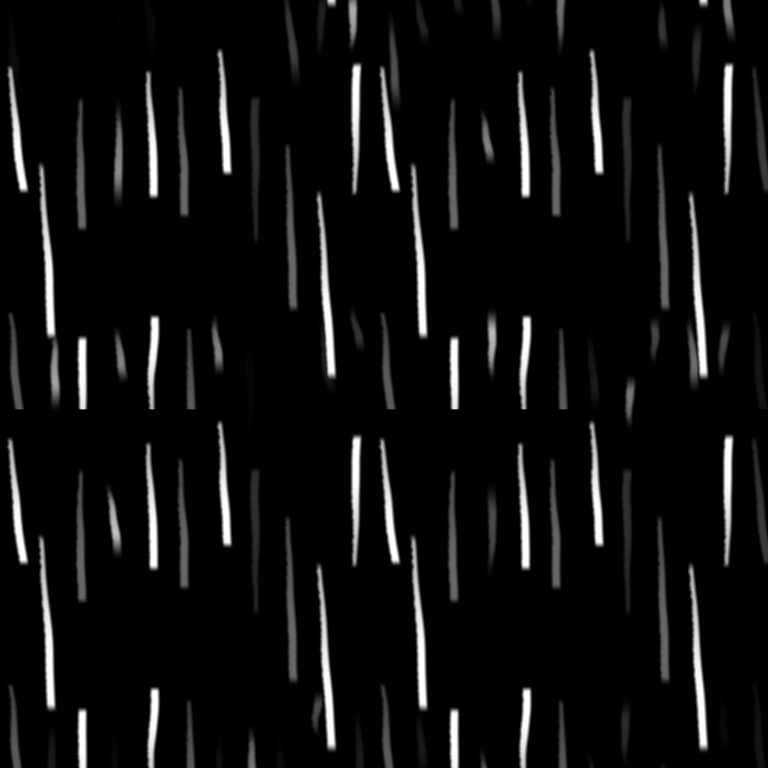
This pattern is drawn by a WebGL 1 fragment shader. Its source:

```glsl
precision highp float;

// Pale, nearly upright streaks on black, in a tile repeated about twice each way.
// Each tile is a grid of columns with two streak slots; formulas set place, length
// and tone. Some slots roam: they change from tile to tile and fade at the ends.

uniform vec2 u_resolution;

#define REPEATS 2.0645      // tiles across and down
#define TILE_TOP 0.102      // first tile edge, in tiles below the canvas top
#define GRID vec2(11.0, 2.0)
#define HALF_WIDTH 0.0105   // in tiles, like the lengths below
#define SOFTNESS 0.006
#define WOBBLE 0.008
#define ROUGHNESS 0.004
#define ROAM_TONE 0.8
#define EDGE_TONE 0.22      // tone of the partial tiles at the right

float hash(vec2 p) {
  return fract(sin(dot(p, vec2(127.1, 311.7))) * 43758.5);
}

vec2 gradient(vec2 cell) {
  float angle = 6.2832 * hash(cell);
  return vec2(cos(angle), sin(angle));
}

float gradientNoise(vec2 p) {
  vec2 i = floor(p), f = fract(p);
  vec2 u = f * f * f * (f * (f * 6.0 - 15.0) + 10.0);
  vec2 e = vec2(1.0, 0.0);
  float low = mix(dot(gradient(i), f),
                  dot(gradient(i + e.xy), f - e.xy), u.x);
  float high = mix(dot(gradient(i + e.yx), f - e.yx),
                   dot(gradient(i + e.xx), f - e.xx), u.x);
  return mix(low, high, u.y);
}

// Brightness at p of the streak in one slot; y runs downward, in tiles.
float streak(vec2 p, vec2 slot) {
  vec2 tile = floor((slot + 0.5) / GRID);
  vec2 local = slot - tile * GRID;
  float col = local.x;
  bool lower = local.y > 0.5;
  bool even = mod(col, 2.0) < 0.5;
  bool paired = col < 5.5 && (even || col > 4.5);
  bool roams = lower ? (!paired || tile.y < 0.0) : abs(col - 3.0) < 0.5;

  // Placement along the column
  vec2 id = local + 3.0;
  if (roams) id += 17.0 * (tile + 2.0);
  float phase = fract(0.27 * col + 0.43);
  if (roams) phase = hash(id + 0.3);
  float start = phase * (paired ? 0.16 : 0.47);
  float span = mix(0.34, paired ? 0.37 : 0.55, phase);
  if (lower) {
    start = mix(0.68, 0.80, phase);
    span = mix(0.23, 0.35, phase);
  }
  if (roams) {
    start = lower ? mix(0.66, 0.96, phase) : 0.4 * phase;
    span = mix(0.13, 0.32, hash(id + 0.7));
  }
  float t = (p.y - tile.y - start) / span;
  if (t < 0.0 || t > 1.0) return 0.0;

  // Bent centre line
  float lean = mix(-0.012, 0.04, hash(id + 1.9));
  float bend = gradientNoise(vec2(hash(id) * 40.0, t * 2.5)) * WOBBLE;
  float jitter = (hash(id + 5.1) - 0.5) * 0.026;
  float centre = (slot.x + 0.5) / GRID.x + jitter + lean * (t - 0.5) + bend;

  // Tapered body with a ragged left edge
  float taper = smoothstep(0.0, 0.7, lean < 0.0 ? 1.0 - t : t);
  float halfWidth = HALF_WIDTH * mix(0.5, 1.0, taper);
  float d = p.x - centre;
  if (d < 0.0) {
    float grain = gradientNoise(vec2(col * 7.3, (p.y - tile.y) * 75.0));
    halfWidth += grain * ROUGHNESS * (1.0 - 0.6 * taper);
  }
  float body = 1.0 - smoothstep(halfWidth - SOFTNESS, halfWidth + SOFTNESS, abs(d));

  // Ends, tone, and the cut where a tile stops
  float fade = roams ? 0.35 : 0.06;
  float ends = smoothstep(0.0, fade, t) * (1.0 - smoothstep(1.0 - fade, 1.0, t));
  float tone = mod(col, 3.0) > 1.5 ? 0.4 : 1.0;
  if (abs(col - 7.0) < 0.5) tone = 0.18;
  if (lower) tone = mod(col, 5.0) < 0.5 ? 0.35 : 1.0;
  if (roams) {
    float level = hash(id + 2.6);
    tone = ROAM_TONE * level * level;
  } else {
    tone *= 1.0 - smoothstep(0.997, 1.0, p.y - tile.y);
  }
  if (tile.x > 1.5) tone *= EDGE_TONE;
  return body * ends * tone * mix(0.7, 1.0, taper);
}

void main() {
  vec2 uv = gl_FragCoord.xy / u_resolution;
  vec2 p = vec2(uv.x, 1.0 - uv.y) * REPEATS - vec2(0.0, TILE_TOP);
  vec2 home = floor(p * GRID);

  // Brightest of the nearby streaks
  float light = 0.0;
  for (int x = -1; x <= 1; x++) {
    for (int y = -1; y <= 0; y++) {
      light = max(light, streak(p, home + vec2(float(x), float(y))));
    }
  }
  gl_FragColor = vec4(vec3(light), 1.0);
}
```
